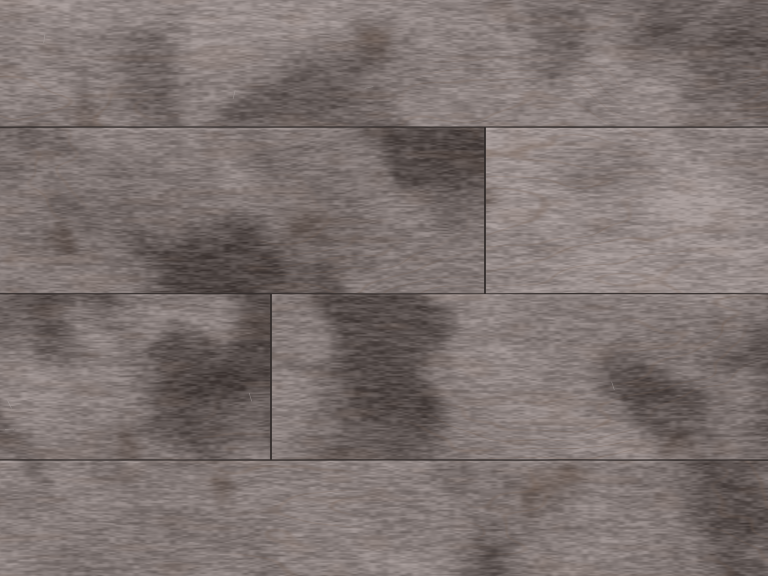
This texture is drawn by a WebGL 2 fragment shader. Its source:

```glsl
#version 300 es
precision highp float;
uniform vec2 u_resolution;
out vec4 outColor;

const float BOARD_HEIGHT = 0.289;
const float FIRST_SEAM = 0.2014;
const vec4 JOINT_X = vec4(2.4, 0.4705, 0.842, 2.6);    // end joint of each row, bottom to top
const vec4 LEFT_TONE = vec4(-0.05, -0.06, -0.08, 0.06);
const vec4 RIGHT_TONE = vec4(0.0, -0.03, 0.13, 0.0);
const vec3 DARK_STAIN = vec3(0.27, 0.237, 0.228);
const vec3 PALE_WOOD = vec3(0.63, 0.588, 0.58);
const vec3 WARM_WOOD = vec3(0.46, 0.37, 0.31);
const vec3 SEAM_COLOR = vec3(0.19, 0.17, 0.165);

float hash(vec2 p) {
  vec3 q = fract(p.xyx * vec3(0.1031, 0.1030, 0.0973));
  q += dot(q, q.yzx + 33.33);
  return fract((q.x + q.y) * q.z);
}

float noise(vec2 p) {
  vec2 cell = floor(p), f = fract(p);
  f = f * f * (3.0 - 2.0 * f);
  float low = mix(hash(cell), hash(cell + vec2(1, 0)), f.x);
  float high = mix(hash(cell + vec2(0, 1)), hash(cell + vec2(1, 1)), f.x);
  return mix(low, high, f.y);
}

float fbm(vec2 p) {
  float sum = 0.0, amplitude = 0.533;
  for (int i = 0; i < 4; i++) {
    sum += amplitude * noise(p);
    p = p * 2.03 + 11.7;
    amplitude *= 0.5;
  }
  return sum;
}

float line(float dist, float halfWidth, float pixel) {
  return 1.0 - smoothstep(halfWidth - pixel * 0.5, halfWidth + pixel * 0.5, abs(dist));
}

float segmentDistance(vec2 p, vec2 halfSpan) {
  float along = clamp(dot(p, halfSpan) / dot(halfSpan, halfSpan), -1.0, 1.0);
  return length(p - halfSpan * along);
}

// Fine horizontal pores over longer, gently waving streaks
float grain(vec2 p) {
  p.y += 0.012 * fbm(p * vec2(5.0, 7.0));
  float pores = noise(p * vec2(95.0, 370.0)) - 0.5;
  float streaks = noise(p * vec2(32.0, 220.0)) - 0.5;
  float bands = noise(p * vec2(5.0, 60.0)) - 0.5;
  return 0.34 * pores + 0.25 * streaks + 0.09 * bands;
}

// Cloudy dark stain, leaning across the board
float stain(vec2 p) {
  vec2 warp = vec2(fbm(p * 6.0), fbm(p * 6.0 + 40.0)) - 0.5;
  vec2 q = p + 0.14 * warp + vec2(0.35 * p.y, 0.0);
  return smoothstep(0.42, 0.74, fbm(q * vec2(4.2, 4.2)));
}

// Thin contour lines of the growth rings
float rings(vec2 p) {
  float field = fbm(p * vec2(1.7, 4.5)) * 13.0;
  float ridge = 1.0 - abs(fract(field) - 0.5) * 2.0;
  return smoothstep(0.8, 1.0, ridge) * smoothstep(0.4, 0.7, noise(p * 5.0));
}

// Small smudged knots scattered along one board
float knots(vec2 p, float row, float seed) {
  float total = 0.0;
  for (int i = 0; i < 3; i++) {
    vec2 key = vec2(float(i) * 7.3 + 1.0, seed);
    float y = FIRST_SEAM + (row - 1.0 + hash(key)) * BOARD_HEIGHT;
    vec2 d = p - vec2(1.333 * hash(key + 3.1), y);
    d += 0.05 * (vec2(fbm(p * 18.0), fbm(p * 18.0 + 9.0)) - 0.5);
    total += exp(-dot(d, d) / mix(0.0003, 0.0012, hash(key + 5.7)));
  }
  return min(total, 1.0);
}

float scratches(vec2 p, float pixel) {
  float total = 0.0;
  for (int i = 0; i < 7; i++) {
    vec2 key = vec2(float(i), 23.0);
    vec2 center = vec2(1.333 * hash(key), hash(key + 4.0));
    float angle = 6.283 * hash(key + 8.0);
    float dist = segmentDistance(p - center, 0.007 * vec2(cos(angle), sin(angle)));
    total += line(dist, 0.0007, pixel);
  }
  return min(total, 1.0);
}

void main() {
  vec2 p = gl_FragCoord.xy / u_resolution.y;
  float pixel = 1.0 / u_resolution.y;

  // Board layout
  float rowPosition = (p.y - FIRST_SEAM) / BOARD_HEIGHT + 1.0;
  float row = clamp(floor(rowPosition), 0.0, 3.0);
  int rowIndex = int(row);
  float jointOffset = p.x - JOINT_X[rowIndex];
  bool isRight = jointOffset > 0.0;
  float seed = row * 5.0 + (isRight ? 2.0 : 0.0) + 1.0;
  float tone = isRight ? RIGHT_TONE[rowIndex] : LEFT_TONE[rowIndex];
  vec2 woodPoint = p + vec2(seed * 3.7, seed * 1.9);

  // Wood and stain
  float stainStrength = 0.54 * (1.0 - 4.0 * max(tone, 0.0));
  float knot = knots(p, row, seed);
  float shade = 0.75 + tone + grain(woodPoint) - stainStrength * stain(woodPoint);
  shade += 0.4 * (fbm(woodPoint * vec2(7.0, 12.0)) - 0.5) - 0.3 * knot;
  vec3 color = mix(DARK_STAIN, PALE_WOOD, clamp(shade, -0.1, 1.1));
  float warmth = 0.22 * rings(woodPoint) + 0.2 * knot;
  warmth += 0.14 * smoothstep(0.65, 0.9, noise(woodPoint * vec2(14.0, 60.0)));
  color = mix(color, WARM_WOOD, warmth);
  color = mix(color, vec3(0.7, 0.68, 0.67), 0.4 * scratches(p, pixel));

  // Seams with a faint pale bevel below
  float seamOffset = (rowPosition - floor(rowPosition + 0.5)) * BOARD_HEIGHT;
  float wear = 0.65 + 0.3 * noise(vec2(p.x * 12.0, row));
  color += 0.05 * line(seamOffset + 0.0035, 0.0012, pixel);
  color = mix(color, SEAM_COLOR, wear * line(seamOffset, 0.0012, pixel));
  color = mix(color, SEAM_COLOR, 0.9 * line(jointOffset, 0.0016, pixel));
  outColor = vec4(color, 1.0);
}
```
